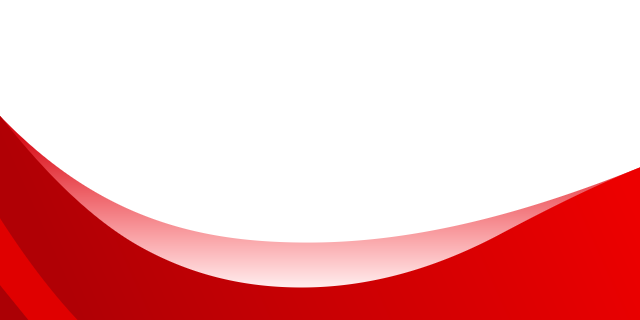
Give the GLSL for this background, as a Shadertoy shader.

```glsl
// Sweeping red wave with a pale translucent crescent over a white backdrop.

// Cubic Hermite height at x, from point a to point b with the given end slopes
float arc(float x, vec2 a, vec2 b, vec2 slopes) {
    float w = b.x - a.x;
    float t = (x - a.x) / w;
    float s = 1.0 - t;
    return a.y * (1.0 + 2.0 * t) * s * s + b.y * t * t * (3.0 - 2.0 * t)
         + w * t * s * (slopes.x * s - slopes.y * t);
}

// Upper rim of the crescent
float crescentTop(float x) {
    vec2 low = vec2(0.9635, 0.242);
    return x < low.x ? arc(x, vec2(0.0, 0.638), low, vec2(-1.04, 0.0))
                     : arc(x, low, vec2(2.0, 0.477), vec2(0.0, 0.4));
}

// Upper rim of the solid red wave
float waveTop(float x) {
    vec2 left = vec2(0.4427, 0.2266);
    vec2 low = vec2(0.9427, 0.1016);
    vec2 right = vec2(1.5625, 0.268);
    if (x < left.x) return arc(x, vec2(0.0, 0.638), left, vec2(-1.27, -0.55));
    if (x < low.x) return arc(x, left, low, vec2(-0.55, 0.0));
    if (x < right.x) return arc(x, low, right, vec2(0.0, 0.53));
    return arc(x, right, vec2(2.0, 0.477), vec2(0.53, 0.4));
}

// Antialiased coverage of the area below a rim of the given slope
float below(float y, float rim, float slope) {
    float d = (rim - y) / sqrt(1.0 + slope * slope);
    return clamp(d * iResolution.y + 0.5, 0.0, 1.0);
}

void mainImage(out vec4 fragColor, in vec2 fragCoord) {
    vec2 p = fragCoord / iResolution.xy * vec2(2.0, 1.0);
    float e = 0.002;
    vec3 color = vec3(1.0);

    // Crescent: fades from red at its tips to near white at its base
    float top = crescentTop(p.x);
    float topSlope = (crescentTop(p.x + e) - crescentTop(p.x - e)) / (2.0 * e);
    float tint = clamp((p.y - 0.065) / 0.535, 0.0, 0.95);
    vec3 pale = vec3(1.0 - 0.18 * tint * tint, 1.0 - tint, 1.0 - 0.96 * tint);
    color = mix(color, pale, below(p.y, top, topSlope));

    // Solid wave: dark on the left, bright towards the right
    float wave = waveTop(p.x);
    float waveSlope = (waveTop(p.x + e) - waveTop(p.x - e)) / (2.0 * e);
    float light = clamp((p.x + 0.45 * p.y - 0.25) / 1.9, 0.0, 1.0);
    vec3 red = mix(vec3(0.69, 0.0, 0.02), vec3(0.93, 0.0, 0.0), light);
    color = mix(color, red, below(p.y, wave, waveSlope));

    // Bright band and dark corner at the lower left
    float band = 0.318 - 1.56 * p.x + 1.02 * p.x * p.x;
    float inBand = below(p.y, band, -1.56 + 2.04 * p.x) * step(p.x, 0.5);
    color = mix(color, vec3(0.88, 0.0, 0.0), inBand);
    float corner = 0.109 - 1.23 * p.x;
    color = mix(color, vec3(0.67, 0.0, 0.02), below(p.y, corner, -1.23));

    fragColor = vec4(color, 1.0);
}
```
